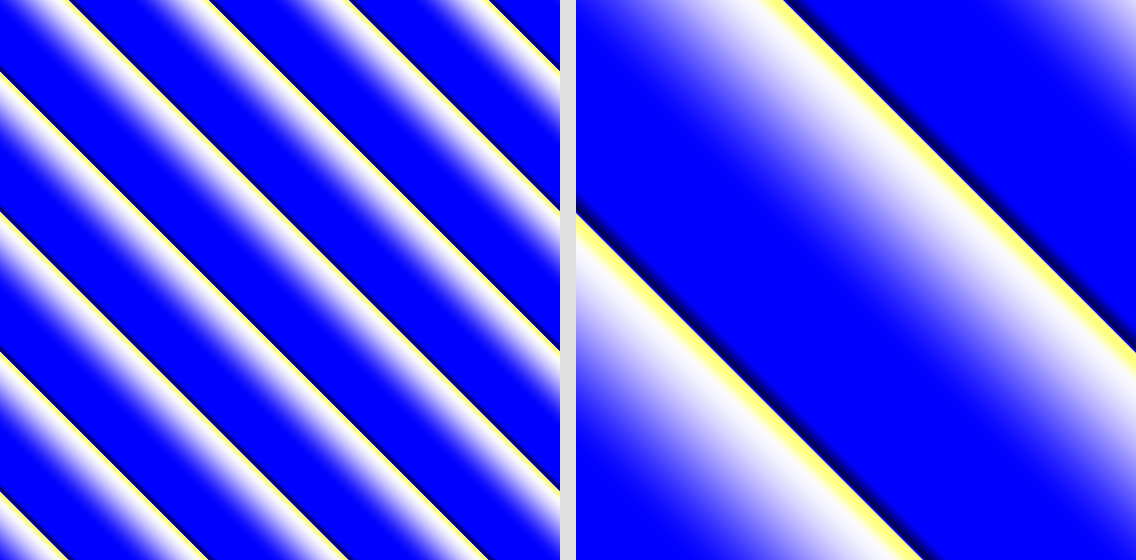
Left: the whole. Right: its middle third, enlarged.
A three.js fragment shader for this pattern:

```glsl
// Diagonal blue stripes fading to white, with a yellow rim and a thin navy shadow at each hard edge.
varying vec2 vUv;

// Colour across one stripe: p runs from the shadow side (0) to the rim (1).
vec3 stripeColor(float p) {
  // Blue body with a thin shadow just past the edge
  float shadow = smoothstep(0.0, 0.01, p) * clamp((0.06 - p) / 0.05, 0.0, 1.0);
  vec3 body = vec3(0.0, 0.0, 1.0 - 0.7 * shadow);

  // Soft fade to white, slightly violet midway
  float fade = smoothstep(0.42, 0.965, p);
  vec3 color = mix(body, vec3(1.0), fade);
  color.g -= 0.1 * fade * (1.0 - fade);

  // Yellow rim
  return mix(color, vec3(1.0, 1.0, 0.5), smoothstep(0.92, 0.98, p));
}

void main() {
  // Four stripes across and four up, falling to the right
  float phase = 4.0 * (vUv.x + vUv.y) - 0.494;
  float p = fract(phase);

  // Smooth the jump from the rim to the next stripe
  float pixel = length(vec2(dFdx(phase), dFdy(phase)));
  float edge = smoothstep(1.0 - 0.7 * pixel, 1.0, p);

  gl_FragColor = vec4(mix(stripeColor(p), stripeColor(0.0), edge), 1.0);
}
```
